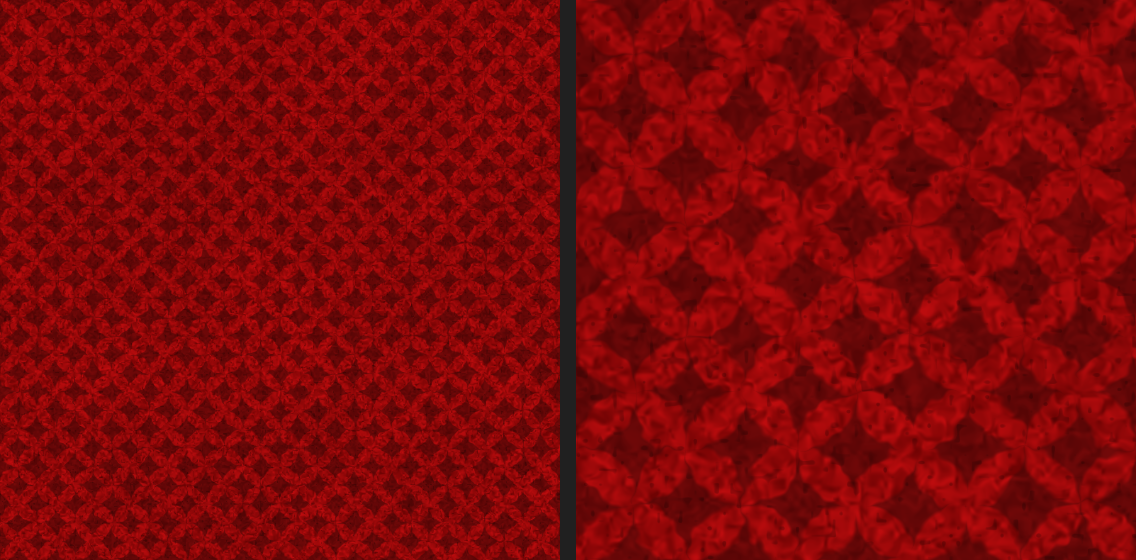
Left: the whole. Right: its middle third, enlarged.
Write a WebGL 1 fragment shader that draws this pattern.

```glsl
precision highp float;
// Red woven carpet: a diagonal lattice of pointed petals, formed by overlapping
// circles, around dark concave diamonds. Wrapping value noise frays the petal
// edges and adds the grain of the pile, so the whole canvas tiles.

uniform vec2 u_resolution;

const float REPEATS = 15.0;        // lattice repeats across and down
const float CIRCLE_RADIUS = 0.70711;
const float CROSSING_WIDTH = 0.022; // keeps the petal tips joined

float hash(vec2 cell, float seed) {
  vec3 p = fract(vec3(cell.xyx + seed) * vec3(0.1031, 0.1030, 0.0973));
  p += dot(p, p.yzx + 33.33);
  return fract((p.x + p.y) * p.z);
}

// Value noise from 0 to 1 that wraps after a whole number of cells.
float wrapNoise(vec2 uv, float cells, float seed) {
  vec2 p = uv * cells;
  vec2 i = floor(p);
  vec2 f = fract(p);
  f = f * f * (3.0 - 2.0 * f);
  vec2 lo = mod(i, cells);
  vec2 hi = mod(i + 1.0, cells);
  float bottom = mix(hash(lo, seed), hash(vec2(hi.x, lo.y), seed), f.x);
  float top = mix(hash(vec2(lo.x, hi.y), seed), hash(hi, seed), f.x);
  return mix(bottom, top, f.y);
}

// Signed noise offset in both directions.
vec2 wobble(vec2 uv, float cells, float seed) {
  return vec2(wrapNoise(uv, cells, seed), wrapNoise(uv, cells, seed + 7.0)) - 0.5;
}

// Depth inside the petals: positive within, zero on the arcs and crossings.
float petalDepth(vec2 uv) {
  vec2 q = uv * REPEATS;
  vec2 p = abs(fract(vec2(q.x + q.y, q.x - q.y)) - 0.5);
  vec2 toNeighbour = vec2(1.0 - max(p.x, p.y), min(p.x, p.y));
  return CIRCLE_RADIUS - length(toNeighbour);
}

// Curly tufts: fine and medium noise on a warped domain, with raised contrast.
float pileGrain(vec2 uv) {
  vec2 warped = uv + 0.006 * wobble(uv, 140.0, 11.0);
  float fine = wrapNoise(warped, 270.0, 23.0);
  float tuft = wrapNoise(warped, 150.0, 31.0);
  return clamp(0.5 + 1.25 * (mix(fine, tuft, 0.35) - 0.5), 0.0, 1.0);
}

void main() {
  vec2 uv = gl_FragCoord.xy / u_resolution;

  // Uneven weaving: slight drift of the lattice and frayed petal edges.
  vec2 woven = uv + 0.0045 * wobble(uv, 45.0, 3.0) + 0.0045 * wobble(uv, 160.0, 5.0);
  float widthChange = 0.05 * (wrapNoise(uv, 30.0, 41.0) - 0.5);
  float depth = petalDepth(woven) + CROSSING_WIDTH + widthChange;
  float softness = max(0.035, REPEATS / u_resolution.y);
  float petal = smoothstep(-softness, softness, depth);

  // Colours of the low ground and the raised petals.
  float grain = pileGrain(uv);
  vec3 ground = mix(vec3(0.32, 0.018, 0.018), vec3(0.45, 0.035, 0.035), grain);
  vec3 raised = mix(vec3(0.43, 0.012, 0.012), vec3(0.71, 0.045, 0.052), grain);
  vec3 colour = mix(ground, raised, petal);

  // Sparse dark gaps between tufts and broad, faint wear.
  float gap = smoothstep(0.78, 0.95, wrapNoise(uv, 230.0, 53.0));
  colour *= 1.0 - 0.22 * gap;
  colour *= 0.97 + 0.08 * wrapNoise(uv, 9.0, 61.0);

  gl_FragColor = vec4(colour, 1.0);
}
```
